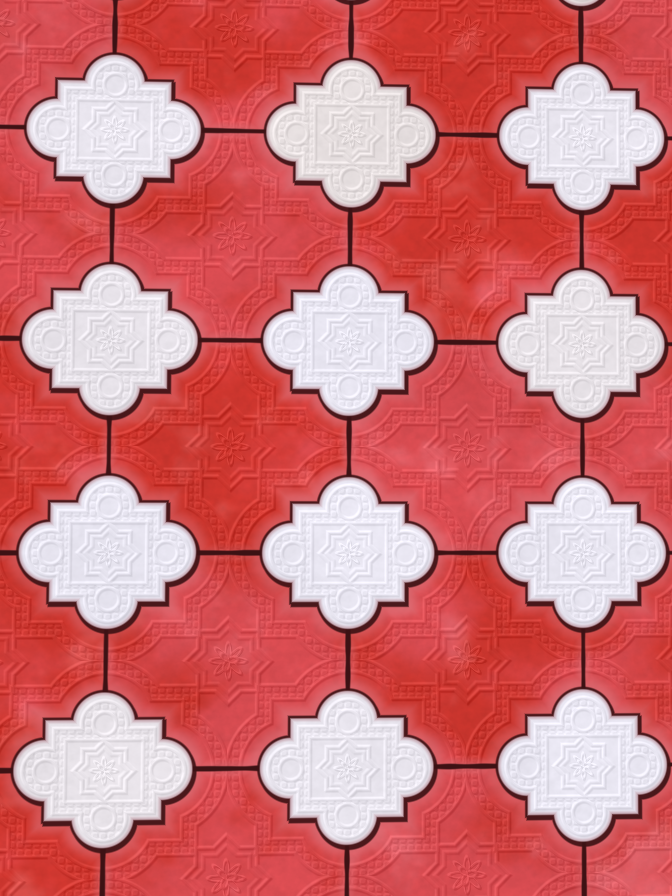
Write a Shadertoy shader that draws this pattern.

```glsl
// Red paving tiles with white four-lobed insets, embossed stars and dark joints.

float hash(vec2 p) {
    vec3 a = fract(vec3(p.xyx) * 0.1031);
    a += dot(a, a.yzx + 33.33);
    return fract((a.x + a.y) * a.z);
}

float noise(vec2 p) {
    vec2 i = floor(p), f = fract(p);
    f = f * f * (3.0 - 2.0 * f);
    return mix(mix(hash(i), hash(i + vec2(1, 0)), f.x),
               mix(hash(i + vec2(0, 1)), hash(i + vec2(1, 1)), f.x), f.y);
}

float fbm(vec2 p) {
    float sum = 0.0, amp = 0.5;
    for (int i = 0; i < 4; i++) {
        sum += amp * noise(p);
        p = mat2(1.6, 1.2, -1.2, 1.6) * p + 7.3;
        amp *= 0.5;
    }
    return sum;
}

// Signed distance to the inset: a box with a round lobe on every side
float insetDist(vec2 p) {
    p = abs(p);
    float box = max(p.x - 0.264, p.y - 0.230);
    float lobes = min(length(p - vec2(0.264, 0)), length(p - vec2(0, 0.216)));
    return min(box, lobes - 0.140);
}

// Eight-pointed star from a square and a diamond
float starDist(vec2 p, float size) {
    p = abs(p);
    return min(max(p.x, p.y), (p.x + p.y) * 0.707) - size;
}

float ridge(float d) {
    return smoothstep(0.013, 0.002, abs(d));
}

// Star outlines around a small flower
float medallion(vec2 p, float size) {
    float r = length(p), a = atan(p.y, p.x);
    float petals = ridge(r - size * (0.42 + 0.17 * cos(8.0 * a)));
    float curl = ridge(r - size * (0.20 + 0.12 * sin(3.0 * a + 1.0)));
    float star = max(ridge(starDist(p, size)), 0.7 * ridge(starDist(p, size * 0.76)));
    return max(star, 0.8 * max(petals, curl));
}

// Border of two ridges with beads between them
float border(vec2 p, float d, float halfWidth) {
    float beads = smoothstep(0.1, 0.6, abs(cos(85.0 * p.x) * cos(85.0 * p.y)));
    float rails = max(ridge(d - halfWidth), ridge(d + halfWidth));
    return max(rails, 0.6 * beads * smoothstep(halfWidth, halfWidth * 0.6, abs(d)));
}

float insetRelief(vec2 p) {
    float d = insetDist(p);
    return max(border(p, d + 0.062, 0.025), medallion(p, 0.098));
}

float pavingRelief(vec2 p, vec2 centre) {
    return max(border(p, insetDist(p) - 0.125, 0.032), medallion(centre, 0.140));
}

void mainImage(out vec4 fragColor, in vec2 fragCoord) {
    // Lattice with a slight perspective lean; insets sit on whole numbers
    vec2 c = fragCoord / iResolution.y - vec2(0.389, 0.383);
    vec2 g = vec2((c.x - 0.005 * c.y) * 3.77 * (1.0 + 0.054 * c.x + 0.035 * c.y),
                  c.y * 4.206 * (1.0 + 0.038 * c.x + 0.031 * c.y));
    float aa = 4.5 / iResolution.y;
    vec2 aspect = vec2(1.115, 1.0);
    vec2 insetId = round(g), paveId = floor(g);
    vec2 p = (g - insetId) * aspect;
    vec2 centre = (g - paveId - 0.5) * aspect;
    vec2 light = vec2(-0.007, 0.009);

    // Each inset is laid a little off true
    float tone = hash(insetId + 21.0);
    vec2 q = p + 0.008 * (vec2(hash(insetId + 3.0), tone) - 0.5);
    float d = insetDist(q);
    float cloud = fbm(g * 3.0 + 11.0), grain = fbm(g * 38.0);

    // Red paving: tone per tile, blotches, pale stains and relief
    float blend = 0.45 * hash(paveId + 8.0) + 0.8 * cloud;
    vec3 col = mix(vec3(0.80, 0.21, 0.18), vec3(0.83, 0.29, 0.31), smoothstep(0.42, 0.72, blend));
    col *= 0.90 + 0.12 * cloud + 0.10 * grain;
    col += vec3(0.04, 0.09, 0.10) * smoothstep(0.55, 0.8, fbm(g * 4.5 + paveId * 9.0));
    float paveShade = pavingRelief(q, centre) - pavingRelief(q + light, centre + light);
    col += paveShade * vec3(0.08, 0.07, 0.07);

    // Pale worn rim beside every joint
    float joint = min(abs(p.x), abs(p.y)) + 0.005 * (noise(g * 14.0) - 0.5);
    float rim = max(smoothstep(0.085, 0.015, d), 0.7 * smoothstep(0.055, 0.01, joint));
    col = mix(col, vec3(0.86, 0.43, 0.46), rim * (0.25 + 0.75 * cloud));

    // Dark joints, with the inset's shadow falling to the lower right
    vec3 gap = vec3(0.24, 0.07, 0.08);
    col = mix(col, gap, smoothstep(0.011 + aa, 0.011 - aa, joint));
    float shadow = min(d - 0.012, insetDist(q + vec2(-0.007, 0.012)) - 0.012);
    col = mix(col, gap, 0.92 * smoothstep(aa, -aa, shadow));

    // White inset: cool or warm cast, soft rounded edge and relief
    vec3 white = mix(vec3(0.91, 0.90, 0.945), vec3(0.90, 0.87, 0.87), smoothstep(0.45, 0.95, tone));
    white *= 0.95 + 0.06 * cloud + 0.05 * grain;
    white += 0.075 * (insetRelief(q) - insetRelief(q + light));
    white = mix(white, vec3(0.73, 0.57, 0.61), 0.7 * smoothstep(-0.022, 0.0, d));
    col = mix(col, white, smoothstep(aa, -aa, d));

    fragColor = vec4(clamp(col, 0.0, 1.0), 1.0);
}
```
